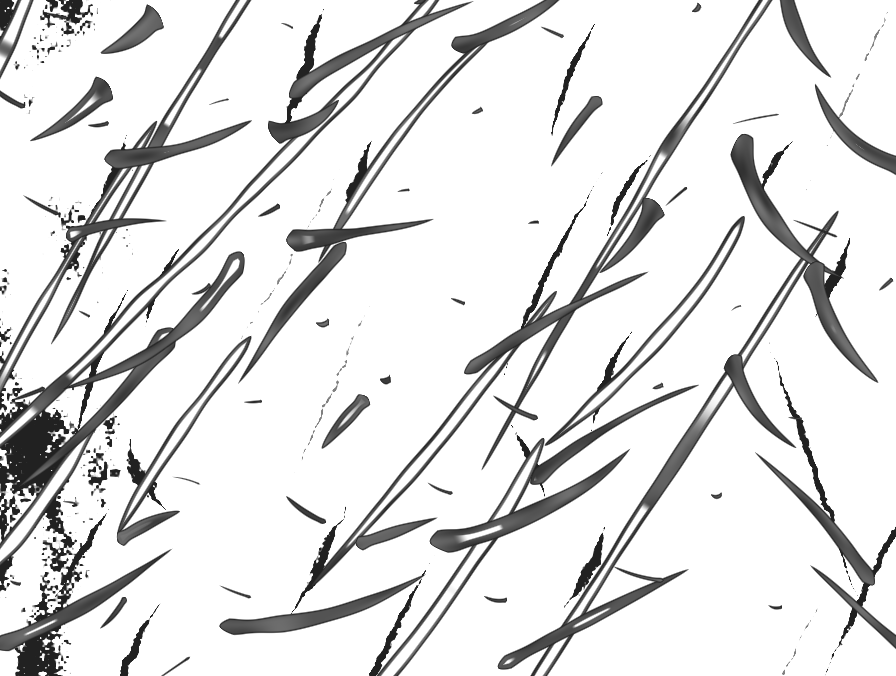
Write a Shadertoy shader that draws this texture.

```glsl
#define BLADES 12
#define LEAVES 29
#define STREAKS 24
#define TICKS 40
#define BLADE_ANGLE 0.95
#define STREAK_ANGLE 1.13
#define RIM 0.0035
#define WALL 0.0052
#define INK 0.13
#define GREY 0.31
#define SMEAR_X 0.05
#define SOFT (1.4 / iResolution.y)

float hash12(vec2 p) {
    vec3 q = fract(p.xyx * 0.1031);
    q += dot(q, q.yzx + 33.33);
    return fract((q.x + q.y) * q.z);
}

vec3 hash31(float n) {
    vec3 q = fract(n * vec3(0.1031, 0.1030, 0.0973));
    q += dot(q, q.yzx + 33.33);
    return fract((q.xxy + q.yzz) * q.zyx);
}

float noise(vec2 p) {
    vec2 i = floor(p), f = fract(p);
    f *= f * (3.0 - 2.0 * f);
    return mix(mix(hash12(i), hash12(i + vec2(1, 0)), f.x),
               mix(hash12(i + vec2(0, 1)), hash12(i + 1.0), f.x), f.y);
}

float cover(float d) { return clamp(0.5 - d / SOFT, 0.0, 1.0); }

// Evenly spread centre for item i of a layer
vec2 scatter(float i, float layer) {
    vec2 u = fract(layer * vec2(0.37, 0.61) + i * vec2(0.7549, 0.5698));
    u.x = pow(u.x, 1.15);
    return u * vec2(iResolution.x / iResolution.y, 1.0);
}

// Coordinates along and across a bent stroke
vec2 strokeSpace(vec2 p, vec2 centre, float angle, float halfLen, float bend) {
    float c = cos(angle), s = sin(angle);
    vec2 q = mat2(c, -s, s, c) * (p - centre);
    float t = q.x / halfLen;
    q.y -= bend * (t * t - 0.3);
    return q;
}

// Rimmed stroke: club 0 is a spindle, 1 has a blunt head; hollow opens the core
float drawBlade(float tone, vec2 q, vec2 size, float club, float hollow, float wall, float seed) {
    float t = q.x / size.x;
    if (abs(t) > 1.1) return tone;
    float spindle = pow(max(1.0 - t * t, 0.0), 0.4);
    float head = pow(clamp(0.5 + 0.5 * t, 0.0, 1.0), 0.6) * min(1.0, sqrt(max(1.0 - t, 0.0) * 9.0));
    head *= 1.0 + 0.45 * exp(-40.0 * (t - 0.88) * (t - 0.88));
    float wobble = 0.65 + 0.6 * noise(vec2(q.x * 16.0, seed));
    float w = size.y * mix(spindle, head, club) * wobble - 0.0008;
    q.y += 0.006 * (noise(vec2(q.x * 9.0, seed + 5.0)) - 0.5);
    float d = max(abs(q.y) - w, abs(q.x) - size.x);

    float mottle = noise(vec2(q.x * 18.0, q.y * 80.0) + seed);
    float fill = mix(INK, GREY + 0.26 * (mottle - 0.45), smoothstep(0.0, RIM, -d));
    float gate = hollow - noise(vec2(q.x * 13.0, seed + 9.0));
    float core = cover(d + wall) * smoothstep(-0.04, 0.04, gate);
    return mix(tone, mix(fill, 1.0, core), cover(d));
}

// Dry brush coverage: bristles and grain eat into the stroke
float dryBrush(vec2 p, vec2 q, vec2 size, float wet, float seed) {
    float t = q.x / size.x;
    if (abs(t) > 1.0) return 0.0;
    q.y += size.y * 0.8 * (noise(vec2(q.x * 55.0, seed)) - 0.5);
    float body = 1.0 - abs(q.y) / (size.y * sqrt(1.0 - t * t) + 0.0005);
    float bristle = noise(vec2(q.x * 14.0, q.y * 230.0) + seed);
    float grain = noise(p * 260.0);
    float dryness = 0.8 * smoothstep(0.2, 1.0, abs(t));
    return smoothstep(-0.12, 0.12, 1.4 * body + wet - dryness - 0.6 * bristle - 0.6 * grain);
}

void mainImage(out vec4 fragColor, in vec2 fragCoord) {
    vec2 p = fragCoord / iResolution.y;
    float tone = 1.0;

    // Dry streaks, every sixth one long and pale
    for (int i = 0; i < STREAKS; i++) {
        float k = float(i);
        vec3 r = hash31(k * 7.31 + 11.0);
        bool pale = i % 6 == 0;
        float angle = STREAK_ANGLE + 0.28 * (r.x - 0.5);
        if (i % 7 == 3) angle = -1.25 + 0.2 * r.x;
        vec2 size = pale ? vec2(0.28, 0.009) : vec2(mix(0.06, 0.22, r.y * r.y), mix(0.006, 0.012, r.z));
        vec2 q = strokeSpace(p, scatter(k, 1.0), angle, size.x, 0.02 * (r.z - 0.5));
        float ink = dryBrush(p, q, size, pale ? -0.75 : 0.35 * r.x - 0.1, r.y * 97.0);
        tone = min(tone, mix(1.0, pale ? 0.5 : INK, ink));
    }

    // Ragged vertical smear along the left side
    float ragged = 0.62 * noise(p * vec2(25.0, 6.0)) + 0.25 * noise(p * vec2(80.0, 40.0))
                 + 0.25 * noise(p * 250.0);
    float smear = smoothstep(0.0, 0.07, ragged - 0.63 - 2.0 * abs(p.x - SMEAR_X));
    tone = min(tone, mix(1.0, INK, smear));

    // Long hollow blades
    for (int i = 0; i < BLADES; i++) {
        float k = float(i);
        vec3 r = hash31(k * 5.17 + 40.0);
        vec2 size = vec2(mix(0.16, 0.56, r.x), mix(0.010, 0.015, r.y));
        vec2 q = strokeSpace(p, scatter(k, 2.0), BLADE_ANGLE + 0.34 * (r.z - 0.5), size.x, 0.06 * (r.y - 0.5));
        tone = drawBlade(tone, q, size, 0.25, 0.72, WALL, r.z * 97.0);
    }

    // Curved grey leaves, some falling to the right
    for (int i = 0; i < LEAVES; i++) {
        float k = float(i);
        vec3 r = hash31(k * 3.73 + 80.0);
        float angle = i % 4 == 1 ? -1.2 + 0.6 * r.x : 0.15 + 0.8 * r.x;
        vec2 size = vec2(mix(0.05, 0.17, r.y), mix(0.011, 0.018, r.z));
        vec2 q = strokeSpace(p, scatter(k, 3.0), angle, size.x, size.x * 0.4 * (r.z - 0.25));
        if (r.x < 0.5) q.x = -q.x;
        tone = drawBlade(tone, q, size, 0.8, 0.2, 0.65 * size.y, r.y * 97.0);
    }

    // Small dark ticks
    for (int i = 0; i < TICKS; i++) {
        float k = float(i);
        vec3 r = hash31(k * 9.19 + 120.0);
        vec2 size = vec2(mix(0.008, 0.04, r.x * r.x), mix(0.002, 0.006, r.y));
        vec2 q = strokeSpace(p, scatter(k, 4.0), mix(-0.6, 1.0, r.z), size.x, 0.006 * (r.y - 0.3));
        tone = drawBlade(tone, q, size, 0.5, 0.0, 1.0, r.x * 97.0);
    }

    fragColor = vec4(vec3(tone), 1.0);
}
```
